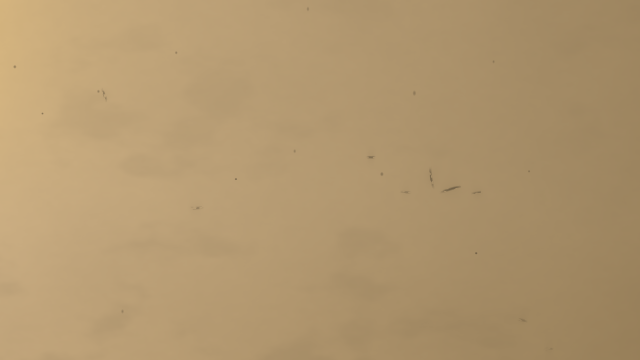
A Shadertoy shader for this texture:

```glsl
// Draws a worn tan painted wall in soft side light, with faint smudges, scuffs and dark specks.

// Light and paint, lit side to shaded side
const vec3 LIT_PAINT = vec3(0.785, 0.673, 0.508);
const vec3 SHADED_PAINT = vec3(0.617, 0.522, 0.375);
const vec3 CORNER_GLOW = vec3(0.045, 0.030, -0.015);
const float BOTTOM_SHADE = 0.025;

// Surface variation, as a fraction of brightness
const float BLOTCH_DEPTH = 0.030;
const float GRAIN_DEPTH = 0.014;
const float SMUDGE_DEPTH = 0.050;

// Marks, in units of the canvas height
const int SPECK_COUNT = 13;
const float SPECK_RADIUS = 0.0032;
const float SPECK_DEPTH = 0.50;
const int SCUFF_COUNT = 9;
const float SCUFF_LENGTH = 0.036;
const float SCUFF_WIDTH = 0.0032;
const float SCUFF_DEPTH = 0.30;

float hash12(vec2 p) {
    vec3 q = fract(vec3(p.xyx) * 0.1031);
    q += dot(q, q.yzx + 33.33);
    return fract((q.x + q.y) * q.z);
}

vec4 hash41(float n) {
    return vec4(hash12(vec2(n, 1.7)), hash12(vec2(n, 5.3)),
                hash12(vec2(n, 9.1)), hash12(vec2(n, 14.9)));
}

float valueNoise(vec2 p) {
    vec2 cell = floor(p);
    vec2 f = fract(p);
    f = f * f * (3.0 - 2.0 * f);
    float low = mix(hash12(cell), hash12(cell + vec2(1, 0)), f.x);
    float high = mix(hash12(cell + vec2(0, 1)), hash12(cell + vec2(1, 1)), f.x);
    return mix(low, high, f.y);
}

float fbm(vec2 p) {
    float sum = 0.0;
    float weight = 0.5;
    for (int i = 0; i < 4; i++) {
        sum += weight * valueNoise(p);
        p = mat2(1.6, 1.2, -1.2, 1.6) * p + 7.3;
        weight *= 0.5;
    }
    return sum / 0.9375;
}

// Small dark dots of varied size and strength
float speckMask(vec2 p, float aspect, float pixel) {
    float mask = 0.0;
    for (int i = 0; i < SPECK_COUNT; i++) {
        vec4 h = hash41(float(i) + 21.0);
        vec2 d = p - h.xy * vec2(aspect, 1.0);
        d.y *= mix(0.6, 1.2, h.w);
        float radius = SPECK_RADIUS * mix(0.5, 1.1, h.z);
        float dot1 = 1.0 - smoothstep(radius - pixel, radius + pixel, length(d));
        mask = max(mask, dot1 * mix(0.35, 1.0, h.w * h.w));
    }
    return mask;
}

// Short, slightly bent strokes with tapered ends and a faint halo
float scuffMask(vec2 p, float aspect, float pixel) {
    float mask = 0.0;
    for (int i = 0; i < SCUFF_COUNT; i++) {
        vec4 h = hash41(float(i) + 67.0);
        vec4 k = hash41(float(i) + 143.0);
        float angle = (h.z - 0.5) * 0.9 + (k.x > 0.7 ? 1.5708 : 0.0);
        vec2 axis = vec2(cos(angle), sin(angle));
        vec2 d = p - h.xy * vec2(aspect, 0.75);
        vec2 q = vec2(dot(d, axis), dot(d, vec2(-axis.y, axis.x)));
        q.y += (k.y - 0.5) * 8.0 * q.x * q.x;
        float along = abs(q.x) / (SCUFF_LENGTH * mix(0.35, 1.1, k.z));
        float taper = 1.0 - smoothstep(0.2, 1.0, along);
        float stroke = 1.0 - smoothstep(0.0, SCUFF_WIDTH + pixel, abs(q.y));
        float halo = exp(-abs(q.y) / (4.0 * SCUFF_WIDTH));
        float broken = smoothstep(0.25, 0.65, valueNoise(q * vec2(120.0, 300.0) + h.xy * 50.0));
        mask = max(mask, taper * (stroke * broken + 0.15 * halo) * mix(0.3, 1.0, h.w));
    }
    return mask;
}

void mainImage(out vec4 fragColor, in vec2 fragCoord) {
    vec2 uv = fragCoord / iResolution.xy;
    vec2 p = fragCoord / iResolution.y;
    float aspect = iResolution.x / iResolution.y;
    float pixel = 1.0 / iResolution.y;

    // Side light with a warm glow in the upper left corner
    vec3 color = mix(LIT_PAINT, SHADED_PAINT, uv.x);
    color += CORNER_GLOW * exp(-7.0 * uv.x) * smoothstep(0.2, 1.0, uv.y);
    color -= BOTTOM_SHADE * (1.0 - smoothstep(0.0, 0.5, uv.y));

    // Soft blotches and fine uneven paint
    float shade = 1.0 + BLOTCH_DEPTH * (fbm(p * 4.0) - 0.5);
    shade += GRAIN_DEPTH * (fbm(p * vec2(38.0, 55.0)) - 0.5);

    // Rubbed smudges, stronger toward the lower left
    float smudge = smoothstep(0.56, 0.80, fbm(p * vec2(5.0, 9.0) + 31.0));
    float wear = mix(1.0, 0.4, uv.x) * mix(1.0, 0.5, uv.y);
    shade -= SMUDGE_DEPTH * smudge * wear;

    // Marks on the surface
    shade *= 1.0 - SCUFF_DEPTH * scuffMask(p, aspect, pixel);
    shade *= 1.0 - SPECK_DEPTH * speckMask(p, aspect, pixel);

    fragColor = vec4(color * shade, 1.0);
}
```
